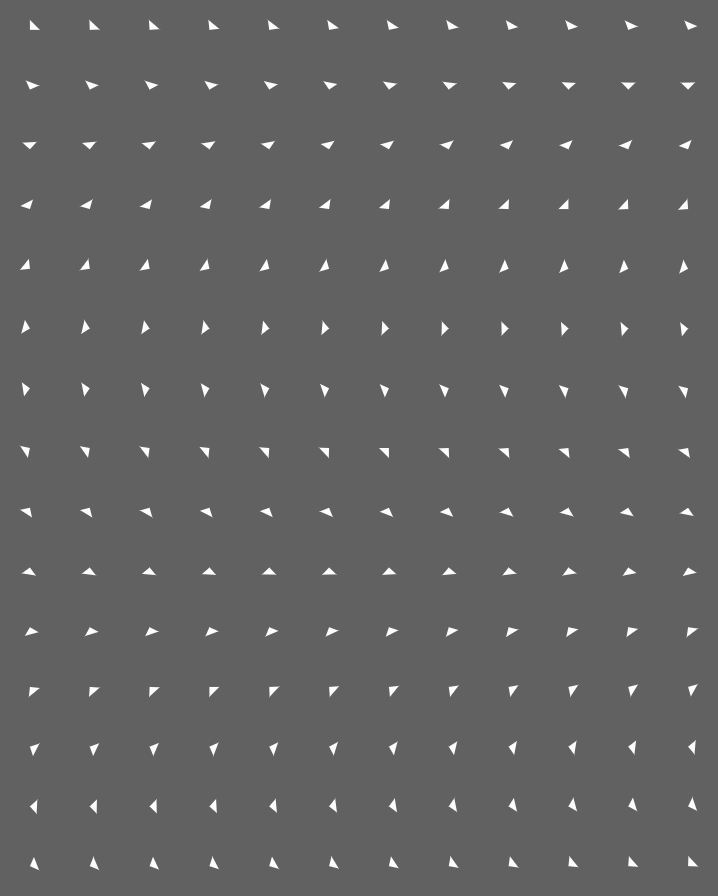
Write a Shadertoy shader that draws this pattern.

```glsl
// A sparse grid of small white right triangles on grey. Each one pivots on its
// right-angled corner at the cell centre, and the turn grows evenly in reading
// order from the top left, so the whole grid completes one revolution.

const float TAU = 6.28318531;
const vec2 GRID = vec2(12.0, 15.0);    // columns, rows
const float LEG = 1.0 / 6.0;           // triangle leg, in cell widths
const vec3 GREY = vec3(0.38);
const vec3 WHITE = vec3(0.99);

// Coordinates of p in a frame turned counterclockwise by angle.
vec2 toTurnedFrame(vec2 p, float angle) {
    float c = cos(angle), s = sin(angle);
    return vec2(c * p.x + s * p.y, c * p.y - s * p.x);
}

// Signed distance bound to a right triangle with legs along +x and +y.
float rightTriangle(vec2 p, float leg) {
    float hypotenuse = (p.x + p.y - leg) * inversesqrt(2.0);
    return max(hypotenuse, max(-p.x, -p.y));
}

// Share of a full turn for a cell, counted row by row from the top left.
float turnOf(vec2 cell, vec2 grid) {
    float rowFromTop = grid.y - 1.0 - cell.y;
    return (rowFromTop * grid.x + cell.x) / (grid.x * grid.y);
}

void mainImage(out vec4 fragColor, in vec2 fragCoord) {
    // Cell index and position about the cell centre, in cell widths
    vec2 cellSize = iResolution.xy / GRID;
    vec2 gridPos = fragCoord / cellSize;
    vec2 cell = floor(gridPos);
    vec2 local = (fract(gridPos) - 0.5) * cellSize / cellSize.x;

    // Turned triangle with a one-pixel soft edge
    vec2 turned = toTurnedFrame(local, TAU * turnOf(cell, GRID));
    float dist = rightTriangle(turned, LEG);
    float coverage = clamp(0.5 - dist * cellSize.x, 0.0, 1.0);

    fragColor = vec4(mix(GREY, WHITE, coverage), 1.0);
}
```
